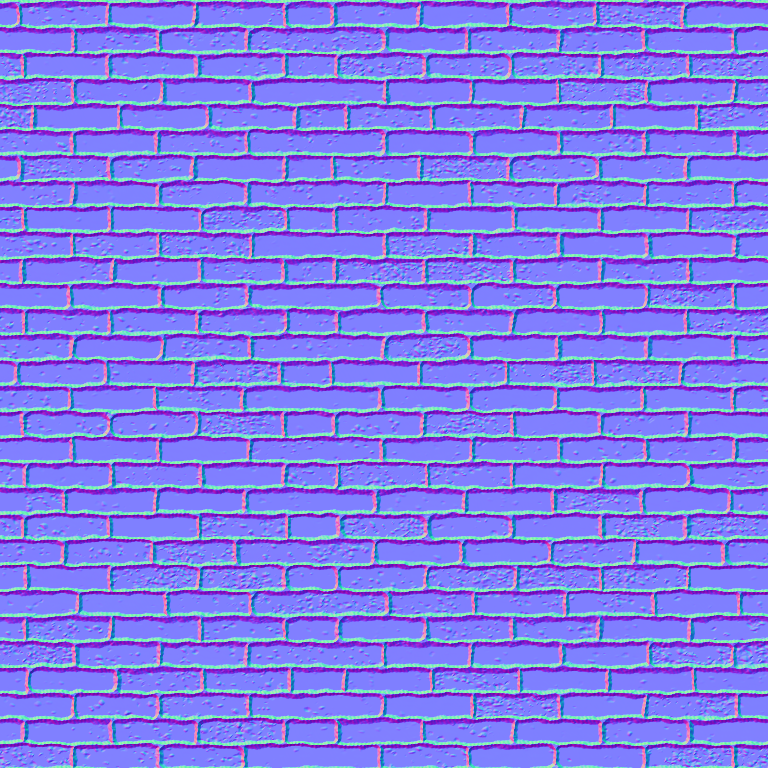
A three.js fragment shader for this texture map:

```glsl
varying vec2 vUv;

const float TAU = 6.283185;
const float ROWS = 30.0;
const float ROW_OFFSET = 0.08;       // first bed joint below the top, in rows
const float BRICK_STEP = 0.1143;     // distance between head joints
const float JOINT_JITTER = 0.006;
const float ROW_DRIFT = 0.014;
const float JOINT_DEPTH = 0.0084;
const float TOP_EDGE = 0.0051;       // edge widths: narrow ones are steeper
const float LOWER_EDGE = 0.0033;
const float SIDE_EDGE = 0.0037;
const vec2 CORNER = vec2(0.002, 0.010);
const float MAX_INSET = 0.0008;
const float END_SAG = 0.0022;        // bricks narrow towards their ends
const float TILT = 0.03;
const vec2 WARP = vec2(0.0013, 0.0017);
const vec2 GRAIN_CELLS = vec2(150.0, 240.0);
const float GRAIN_WARP = 0.0022;
const float GRAIN_DEPTH = 0.0014;
const float SAMPLE_STEP = 0.0009;

vec3 hash3(vec2 p) {
  vec3 q = fract(vec3(p.xyx) * vec3(0.1031, 0.1030, 0.0973));
  q += dot(q, q.yxz + 33.33);
  return fract((q.xxy + q.yzz) * q.zyx);
}

// Layered sines with whole frequencies, so the sheet tiles
float ripple(vec2 p, float seed) {
  float sum = 0.0, amp = 0.5, freq = 11.0, angle = seed;
  for (int i = 0; i < 6; i++) {
    vec2 wave = floor(freq * vec2(cos(angle), sin(angle)) + 0.5);
    sum += amp * sin(TAU * dot(wave, p) + seed * 5.0 + sum * 2.0);
    angle += 2.4;
    freq *= 1.8;
    amp *= 0.75;
  }
  return sum;
}

// Cellular grain: scattered pits and bumps of mixed size
float grain(vec2 p, float density) {
  vec2 g = p * GRAIN_CELLS;
  vec2 cell = floor(g);
  float sum = 0.0;
  for (int y = -1; y <= 1; y++) {
    for (int x = -1; x <= 1; x++) {
      vec2 c = cell + vec2(float(x), float(y));
      vec3 h = hash3(mod(c, GRAIN_CELLS) + 7.0);
      float size = mix(0.4, 0.85, fract(h.x * 7.0 + h.y * 3.0));
      float spot = 1.0 - smoothstep(0.05, size, length(g - c - 0.1 - 0.8 * h.xy));
      float present = smoothstep(h.z - 0.05, h.z + 0.05, density);
      sum += spot * present * size * (h.x > 0.4 ? -1.4 : 1.2);
    }
  }
  return sum;
}

// Left and right head joint around x, and the brick index
vec3 brickSpan(float x, float row) {
  bool odd = mod(row, 2.0) > 0.5;
  float start = odd ? 0.094 : 0.031;
  float leftCount = odd ? 3.0 : 4.0;
  float bondShift = odd ? 0.062 : -0.048;   // long or half brick left of centre
  float joints = odd ? 8.0 : 9.0;
  float drift = ROW_DRIFT * pow(hash3(vec2(row, 91.0)).x, 3.0);
  drift *= hash3(vec2(row, 57.0)).y > 0.5 ? 1.0 : -1.0;
  vec3 span = vec3(-2.0, 3.0, 0.0);
  for (int i = 0; i < 9; i++) {
    float k = float(i);
    if (k >= joints) break;
    float joint = start + k * BRICK_STEP + drift + (k < leftCount ? 0.0 : bondShift);
    joint += JOINT_JITTER * (hash3(vec2(k + 3.0, row + 17.0)).x - 0.5);
    float before = joint <= x ? joint : joint - 1.0;
    if (before > span.x) span.xz = vec2(before, k);
    span.y = min(span.y, before + 1.0);
  }
  return span;
}

float wallHeight(vec2 p) {
  vec2 wobble = vec2(ripple(p, 1.3), ripple(p, 4.1));
  vec2 q = p + WARP * wobble;
  float course = (1.0 - q.y) * ROWS - ROW_OFFSET;
  float row = mod(floor(course), ROWS);
  float x = fract(q.x);
  vec3 span = brickSpan(x, row);
  vec3 h = hash3(vec2(span.z * 7.0 + 11.0, row * 3.0 + 5.0));
  vec3 shape = hash3(vec2(span.z * 5.0 + 41.0, row * 2.0 + 73.0));
  vec3 rowShape = hash3(vec2(row * 3.0, 29.0));

  // Rounded brick, narrowing towards its ends
  vec2 local = vec2(x - 0.5 * (span.x + span.y), (0.5 - fract(course)) / ROWS);
  vec2 halfSize = vec2(0.5 * (span.y - span.x), 0.5 / ROWS) - MAX_INSET * h.y;
  halfSize.y -= END_SAG * shape.x * pow(abs(local.x) / halfSize.x, 4.0);
  float radius = mix(CORNER.x, CORNER.y, h.z * h.z);
  vec2 corner = abs(local) - halfSize + radius;
  float d = length(max(corner, 0.0)) + min(max(corner.x, corner.y), 0.0) - radius;

  // Edge width varies by side, course and place
  float top = TOP_EDGE * mix(0.7, 1.3, mix(rowShape.x, shape.y, 0.4));
  float lower = LOWER_EDGE * mix(0.75, 1.25, mix(rowShape.y, shape.z, 0.4));
  float bevel = mix(lower, top, smoothstep(-0.008, 0.008, local.y));
  bevel = mix(bevel, SIDE_EDGE, smoothstep(-0.002, 0.003, corner.x - corner.y));
  bevel *= 1.0 + 0.3 * clamp(ripple(p, 5.6), -1.0, 1.0);
  float edge = clamp(d / bevel + 1.0, 0.0, 1.0);

  // Smooth, speckled and heavily worn bricks
  float wear = 0.01 + 0.14 * smoothstep(0.3, 0.65, h.x) + 0.34 * smoothstep(0.8, 0.9, h.x);
  wear *= max(0.0, 1.0 + 0.9 * ripple(p, 2.7));
  float density = mix(wear, 0.4, smoothstep(0.1, 0.7, edge));
  float speckle = GRAIN_DEPTH * grain(p + GRAIN_WARP * wobble.yx, density);
  float face = TILT * dot(local, shape.zx - 0.5) * (1.0 - edge);
  return face + speckle - JOINT_DEPTH * edge * (0.55 + 0.45 * edge);
}

void main() {
  vec2 e = vec2(SAMPLE_STEP, 0.0);
  vec2 slope = vec2(wallHeight(vUv - e.xy) - wallHeight(vUv + e.xy),
                    wallHeight(vUv + e.yx) - wallHeight(vUv - e.yx)) / (2.0 * SAMPLE_STEP);
  gl_FragColor = vec4(0.5 + 0.5 * normalize(vec3(slope, 1.0)), 1.0);
}
```
